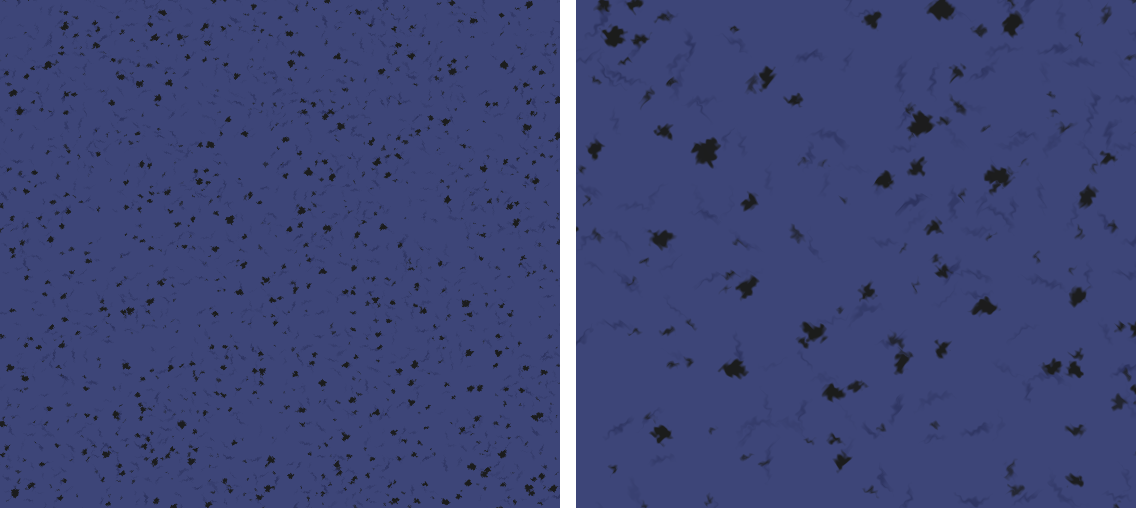
Left: the whole. Right: its middle third, enlarged.
This texture is drawn by a WebGL 2 fragment shader. Its source:

```glsl
#version 300 es
precision highp float;

uniform vec2 u_resolution;
out vec4 fragColor;

// Colours
const vec3 BASE_BLUE = vec3(0.240, 0.272, 0.472);
const vec3 VEIN_BLUE = vec3(0.170, 0.195, 0.365);
const vec3 CHIP_BLACK = vec3(0.105, 0.108, 0.105);

// Lengths are fractions of the canvas height
const float EDGE_SOFTNESS = 0.0016;
const float RAGGEDNESS = 0.0011;
const float TILT = 0.4;
const float CLUMPING = 0.45;

struct Layer {
    float cell;      // grid spacing
    float density;   // chance that a cell is filled
    vec2 radius;     // smallest and largest half length
    vec2 flatness;   // range of width over length
    float spread;    // range of angles around the tilt
    float bend;      // curvature of the long axis
    vec2 opacity;    // faintest and strongest
    float seed;
};

const Layer CHIPS = Layer(0.036, 0.34, vec2(0.0046, 0.0084),
    vec2(0.60, 0.90), 1.8, 0.0, vec2(0.95, 1.0), 3.0);
const Layer CRUMBS = Layer(0.022, 0.30, vec2(0.0018, 0.0054),
    vec2(0.35, 0.75), 2.6, 30.0, vec2(0.60, 1.0), 17.0);
const Layer VEINS = Layer(0.023, 0.56, vec2(0.0045, 0.0110),
    vec2(0.13, 0.30), 3.1, 70.0, vec2(0.25, 0.95), 41.0);

vec4 hash4(vec2 cell, float seed) {
    vec4 h = fract(vec4(cell.xyx, cell.y + seed) * vec4(0.1031, 0.1030, 0.0973, 0.1099)
                   + seed * 0.137);
    h += dot(h, h.wzxy + 33.33);
    return fract((h.xxyz + h.yzzw) * h.zywx);
}

// Layered sines that roughen the outlines
vec2 ragged(vec2 p) {
    vec2 w = sin(p.yx * vec2(610.0, 570.0) + 2.0 * sin(p * 233.0));
    w += 0.7 * sin(p.yx * vec2(1130.0, 1210.0) + 3.0 * sin(p * 371.0 + 1.3));
    return p + RAGGEDNESS * w;
}

// Slow variation of the density, about -1 to 1
float clumps(vec2 p) {
    return 0.5 * (sin(p.x * 19.0 + 2.0 * sin(p.y * 13.0))
                + sin(p.y * 23.0 + 2.0 * sin(p.x * 11.0 + 1.7)));
}

// Strongest coverage among the flecks of the neighbouring cells
float flecks(vec2 p, Layer layer, float softness) {
    vec2 home = floor(p / layer.cell);
    float coverage = 0.0;
    for (int y = -1; y <= 1; y++) {
        for (int x = -1; x <= 1; x++) {
            vec2 cell = home + vec2(x, y);
            vec4 place = hash4(cell, layer.seed);
            vec4 shape = hash4(cell, layer.seed + 7.0);
            vec2 centre = (cell + 0.05 + 0.9 * place.xy) * layer.cell;
            float chance = layer.density * (1.0 + CLUMPING * clumps(centre));
            if (place.z > chance) continue;

            // Rotate and bend into the frame of the fleck
            float angle = TILT + (place.w - 0.5) * layer.spread;
            float c = cos(angle), s = sin(angle);
            vec2 q = mat2(c, -s, s, c) * (p - centre);
            q.y += layer.bend * (shape.w - 0.5) * q.x * q.x;

            // Ellipse with a lumpy rim
            float halfLength = mix(layer.radius.x, layer.radius.y, shape.x * shape.x);
            float halfWidth = halfLength * mix(layer.flatness.x, layer.flatness.y, shape.y);
            vec2 e = q / vec2(halfLength, halfWidth);
            float theta = atan(e.y, e.x + 1e-5);
            float rim = 1.0 + 0.12 * sin(3.0 * theta + 6.28 * shape.z)
                            + 0.08 * sin(5.0 * theta + 6.28 * shape.w);
            float d = (length(e) - rim) * halfWidth;

            float strength = mix(layer.opacity.x, layer.opacity.y, shape.z);
            coverage = max(coverage, strength * (1.0 - smoothstep(-softness, softness, d)));
        }
    }
    return coverage;
}

void main() {
    vec2 p = gl_FragCoord.xy / u_resolution.y;
    float softness = max(EDGE_SOFTNESS, 0.7 / u_resolution.y);
    vec2 rough = ragged(p);

    vec3 colour = mix(BASE_BLUE, VEIN_BLUE, flecks(rough, VEINS, softness));
    float dark = max(flecks(rough, CHIPS, softness), flecks(rough, CRUMBS, softness));
    colour = mix(colour, CHIP_BLACK, dark);

    fragColor = vec4(colour, 1.0);
}
```
